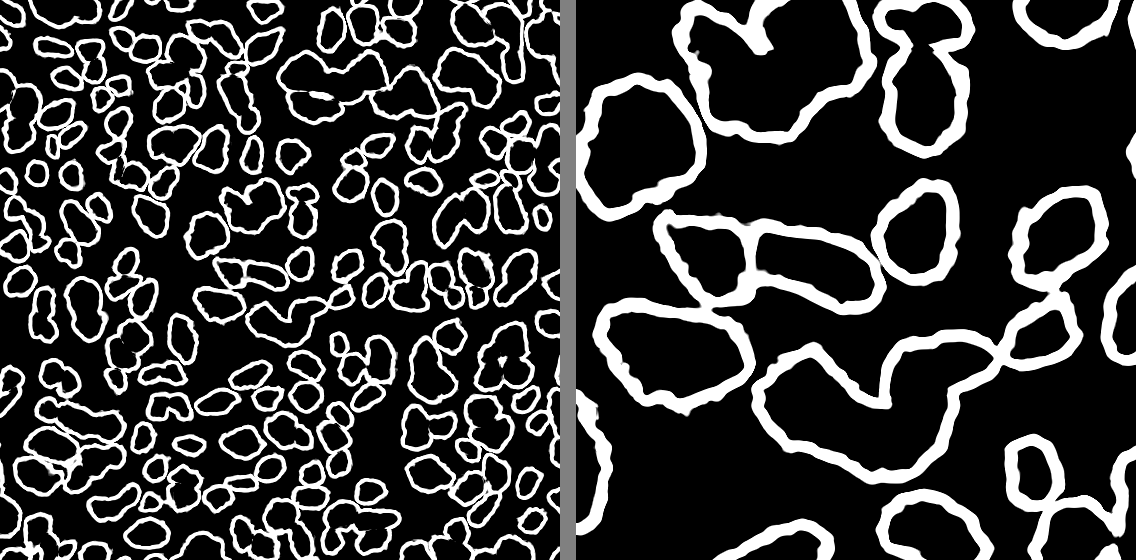
Left, the full canvas; right, a detail of the centre.
This pattern is drawn by a WebGL 1 fragment shader. Its source:

```glsl
precision highp float;
// White outlines around irregular rounded grains on black. Jittered ellipses
// are merged into one distance field, roughened with value noise, and the
// zero contour is stroked at an even width using the field's gradient.

uniform vec2 u_resolution;

const float CELLS = 15.0; // grains across the canvas

// Hash without sine, two values in 0..1
vec2 hash2(vec2 p) {
  vec3 q = fract(p.xyx * vec3(0.1031, 0.1030, 0.0973));
  q += dot(q, q.yzx + 33.33);
  return fract((q.xx + q.yz) * q.zy);
}

// Two independent channels of smooth value noise
vec2 noise2(vec2 p) {
  vec2 i = floor(p);
  vec2 f = fract(p);
  f = f * f * (3.0 - 2.0 * f);
  vec2 low = mix(hash2(i), hash2(i + vec2(1.0, 0.0)), f.x);
  vec2 high = mix(hash2(i + vec2(0.0, 1.0)), hash2(i + 1.0), f.x);
  return mix(low, high, f.y);
}

float ellipseDistance(vec2 p, vec2 radii) {
  float k = length(p / radii);
  return k * (k - 1.0) / max(length(p / (radii * radii)), 0.001);
}

float smoothMin(float a, float b, float k) {
  float h = max(k - abs(a - b), 0.0) / k;
  return min(a, b) - h * h * k * 0.25;
}

// Signed distance to the merged grains, in cell units
float grainField(vec2 p) {
  // Broad warp hides the grid, medium warp bends the grains
  vec2 q = p + 0.9 * noise2(p * 0.4 + 7.0) + 0.3 * (noise2(p * 1.7 + 31.0) - 0.5);
  vec2 cell = floor(q);
  float d = 1.0;
  for (int y = -1; y <= 1; y++) {
    for (int x = -1; x <= 1; x++) {
      vec2 id = cell + vec2(float(x), float(y)) + 50.0;
      vec2 shape = hash2(id + 113.0);
      vec2 extra = hash2(id + 271.0);
      vec2 center = id - 50.0 + 0.5 + 0.76 * (hash2(id) - 0.5);
      float angle = 6.2832 * extra.x;
      float c = cos(angle);
      float s = sin(angle);
      float radius = mix(0.28, 0.51, shape.x);
      float stretch = mix(1.0, 1.22, shape.y);
      float grain = ellipseDistance(mat2(c, -s, s, c) * (q - center),
                                    radius * vec2(stretch, 1.0 / stretch));
      // Leave some cells empty
      grain += step(extra.y, 0.09);
      d = smoothMin(d, grain, 0.07);
    }
  }
  // Fine roughness of the rim
  return d + 0.09 * (noise2(p * 4.5 + 63.0).x - 0.5)
           + 0.035 * (noise2(p * 11.0 + 91.0).y - 0.5);
}

void main() {
  float scale = CELLS / min(u_resolution.x, u_resolution.y);
  vec2 p = gl_FragCoord.xy * scale + 20.0;

  // Divide by the slope to keep the stroke width even
  float e = 0.03;
  float d = grainField(p);
  vec2 slope = vec2(grainField(p + vec2(e, 0.0)) - d,
                    grainField(p + vec2(0.0, e)) - d) / e;
  float rim = abs(d) / clamp(length(slope), 0.65, 1.6);

  float line = clamp((0.058 - rim) / scale + 0.5, 0.0, 1.0);
  gl_FragColor = vec4(vec3(line), 1.0);
}
```
